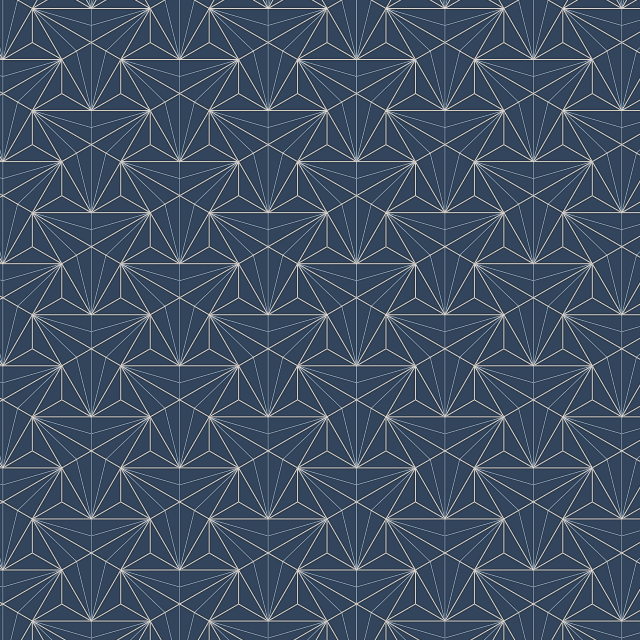
Write a Shadertoy shader that draws this pattern.

```glsl
const float H = 0.8660254; // height of a unit equilateral triangle

float segment(vec2 p, vec2 a, vec2 b) {
    vec2 ab = b - a;
    return length(p - a - ab * clamp(dot(p - a, ab) / dot(ab, ab), 0.0, 1.0));
}

// Distances to one mirrored column of triangles: x = bold lines, y = fine lines
vec2 triangleColumn(vec2 p) {
    p.y = mod(p.y, H);
    vec2 apex = vec2(0.0), corner = vec2(0.5, H), side = vec2(0.25, 0.5 * H);
    vec2 center = vec2(0.0, H / 1.5);
    vec2 ray = 0.5 * (center + side);
    vec2 hub = vec2(0.5, H / 1.5);

    // Outline, with the top edge shared by adjacent rows
    float bold = length(vec2(max(p.x - 0.5, 0.0), min(p.y, H - p.y)));
    bold = min(bold, segment(p, apex, corner));

    // Slanted medians
    bold = min(bold, segment(p, corner, center));
    bold = min(bold, segment(p, center, side));

    // Three spokes in the small triangle below the corner
    bold = min(bold, segment(p, hub, corner));
    bold = min(bold, segment(p, hub, side));
    bold = min(bold, segment(p, hub, vec2(0.75, 0.5 * H)));

    // Fans and vertical median
    float fine = abs(p.x);
    fine = min(fine, segment(p, corner, vec2(0.0, H / 1.2)));
    fine = min(fine, segment(p, corner, ray));
    fine = min(fine, segment(p, apex, ray));
    return vec2(bold, fine);
}

float stroke(float distance, float halfWidth, float pixel) {
    return clamp(0.5 + (halfWidth - distance) / pixel, 0.0, 1.0);
}

void mainImage(out vec4 fragColor, in vec2 fragCoord) {
    float scale = 0.1842;
    float pixel = 1.0 / iResolution.y;
    vec2 p = (fragCoord * pixel - vec2(0.4189, 0.5082)) / scale;

    // Alternate columns, staggered by half a triangle
    float x = abs(mod(p.x + 0.75, 1.5) - 0.75);
    vec2 d = scale * min(triangleColumn(vec2(x, p.y)),
                         triangleColumn(vec2(0.75 - x, p.y + 0.5 * H)));

    // Navy ground with a dark fringe along the lines
    vec3 color = vec3(0.20, 0.27, 0.36);
    float fringe = max(stroke(d.x, 0.0026, pixel), 0.7 * stroke(d.y, 0.0022, pixel));
    color = mix(color, vec3(0.14, 0.20, 0.27), 0.8 * fringe);

    // Pale blue fine lines below cream bold lines
    color = mix(color, vec3(0.62, 0.71, 0.80), stroke(d.y, 0.0005, pixel));
    color = mix(color, vec3(0.93, 0.89, 0.85), stroke(d.x, 0.0007, pixel));
    fragColor = vec4(color, 1.0);
}
```
